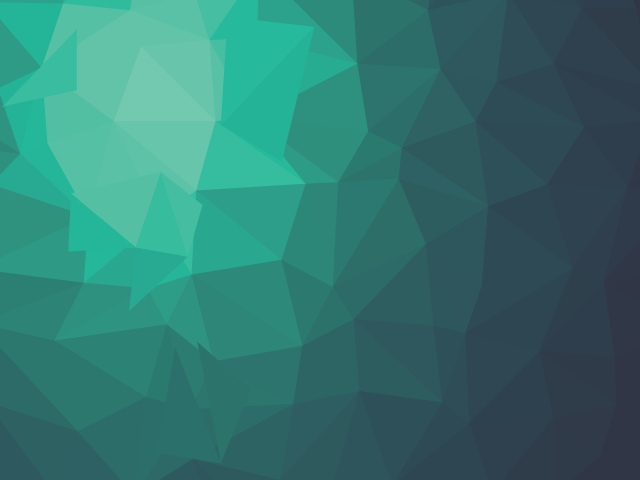
This background is drawn by a Shadertoy shader. Its source:

```glsl
// Low-poly glow: a jittered grid is split into flat triangles, each filled from
// an elliptical colour ramp (pale mint, emerald, teal, slate) at its middle.
// A few larger facets are laid over the mesh to shape the edge of the glow.

const vec2  GLOW_CENTRE  = vec2(0.3125, 0.809); // in canvas heights
const vec2  GLOW_SCALE   = vec2(1.0, 0.74);     // below 1 stretches the glow
const float CELL_SIZE    = 0.145;
const float JITTER       = 0.82;                // below 1 keeps cells simple
const float TINT_SPREAD  = 0.035;               // random shift along the ramp
const int   STOP_COUNT   = 10;

// Colour stops: rgb, then distance from the glow centre.
const vec4 STOPS[STOP_COUNT] = vec4[STOP_COUNT](
    vec4(0.46, 0.79, 0.69, 0.00),
    vec4(0.33, 0.75, 0.64, 0.185),
    vec4(0.15, 0.73, 0.61, 0.22),
    vec4(0.14, 0.70, 0.59, 0.26),
    vec4(0.18, 0.61, 0.53, 0.31),
    vec4(0.18, 0.56, 0.49, 0.37),
    vec4(0.17, 0.48, 0.44, 0.45),
    vec4(0.18, 0.37, 0.38, 0.62),
    vec4(0.18, 0.27, 0.32, 0.85),
    vec4(0.19, 0.21, 0.27, 1.12));

float hash(vec2 p) {
    return fract(sin(dot(p, vec2(127.1, 311.7))) * 43758.5);
}

float cross2(vec2 a, vec2 b) {
    return a.x * b.y - a.y * b.x;
}

vec3 ramp(float dist) {
    vec3 colour = STOPS[0].rgb;
    for (int i = 1; i < STOP_COUNT; i++) {
        float t = (dist - STOPS[i - 1].w) / (STOPS[i].w - STOPS[i - 1].w);
        colour = mix(colour, STOPS[i].rgb, clamp(t, 0.0, 1.0));
    }
    return colour;
}

// Signed distance to the line through a and b.
float edgeDistance(vec2 p, vec2 a, vec2 b) {
    return cross2(b - a, p - a) / max(length(b - a), 1e-4);
}

// Flat triangle: premultiplied colour and smooth coverage.
vec4 facet(vec2 p, vec2 a, vec2 b, vec2 c, float tint) {
    float side = sign(cross2(b - a, c - a));
    float inside = min(side * edgeDistance(p, a, b),
                   min(side * edgeDistance(p, b, c), side * edgeDistance(p, c, a)));
    float coverage = clamp(inside * iResolution.y + 0.5, 0.0, 1.0);
    if (coverage <= 0.0) return vec4(0.0);
    vec2 middle = (a + b + c) / 3.0;
    float dist = length((middle - GLOW_CENTRE) * GLOW_SCALE);
    return vec4(ramp(dist + tint), 1.0) * coverage;
}

vec2 meshVertex(vec2 id) {
    vec2 offset = vec2(hash(id), hash(id + 57.3)) - 0.5;
    return (id + offset * JITTER) * CELL_SIZE;
}

float cellTint(vec2 id) {
    return (hash(id + 19.7) - 0.5) * TINT_SPREAD;
}

// One cell, split along the diagonal that gives the fuller triangles.
vec4 meshCell(vec2 p, vec2 id) {
    vec2 a = meshVertex(id);
    vec2 b = meshVertex(id + vec2(1.0, 0.0));
    vec2 c = meshVertex(id + vec2(1.0, 1.0));
    vec2 d = meshVertex(id + vec2(0.0, 1.0));
    float splitAC = min(cross2(b - a, c - a), cross2(c - a, d - a));
    float splitBD = min(cross2(b - a, d - a), cross2(c - b, d - b));
    float t0 = cellTint(id), t1 = cellTint(id + 0.5);
    if (splitAC > splitBD) return facet(p, a, b, c, t0) + facet(p, a, c, d, t1);
    return facet(p, a, b, d, t0) + facet(p, b, c, d, t1);
}

vec3 mesh(vec2 p) {
    vec2 home = floor(p / CELL_SIZE);
    vec4 sum = vec4(0.0);
    for (int y = -1; y <= 1; y++)
        for (int x = -1; x <= 1; x++)
            sum += meshCell(p, home + vec2(float(x), float(y)));
    return sum.rgb / max(sum.a, 1e-4);
}

void addFacet(inout vec3 colour, vec2 p, vec2 a, vec2 b, vec2 c) {
    vec4 layer = facet(p, a, b, c, 0.0);
    colour = layer.rgb + colour * (1.0 - layer.a);
}

void mainImage(out vec4 fragColor, in vec2 fragCoord) {
    vec2 p = fragCoord / iResolution.y;
    vec3 colour = mesh(p);

    // Emerald shards right of the glow
    vec2 shardTip = vec2(0.655, 0.944), shardBase = vec2(0.460, 0.740);
    addFacet(colour, p, vec2(0.474, 0.965), shardTip, shardBase);
    addFacet(colour, p, shardTip, vec2(0.587, 0.663), shardBase);

    // Pale fan at the foot of the glow, with emerald below
    vec2 fanTop = vec2(0.335, 0.642), fanLeft = vec2(0.148, 0.597);
    vec2 fanFoot = vec2(0.283, 0.484), fanRight = vec2(0.391, 0.465);
    addFacet(colour, p, fanTop, fanLeft, fanFoot);
    addFacet(colour, p, fanTop, fanFoot, fanRight);
    addFacet(colour, p, fanTop, fanRight, vec2(0.422, 0.573));
    addFacet(colour, p, fanFoot, fanRight, vec2(0.269, 0.352));
    addFacet(colour, p, fanFoot, fanLeft, vec2(0.142, 0.476));

    // Pale wing on the left, and teal spikes near the bottom
    addFacet(colour, p, vec2(0.160, 0.939), vec2(0.005, 0.778), vec2(0.160, 0.812));
    vec2 spikeTip = vec2(0.460, 0.035);
    addFacet(colour, p, vec2(0.365, 0.276), spikeTip, vec2(0.326, 0.057));
    addFacet(colour, p, vec2(0.411, 0.288), vec2(0.523, 0.189), spikeTip);

    fragColor = vec4(colour, 1.0);
}
```
